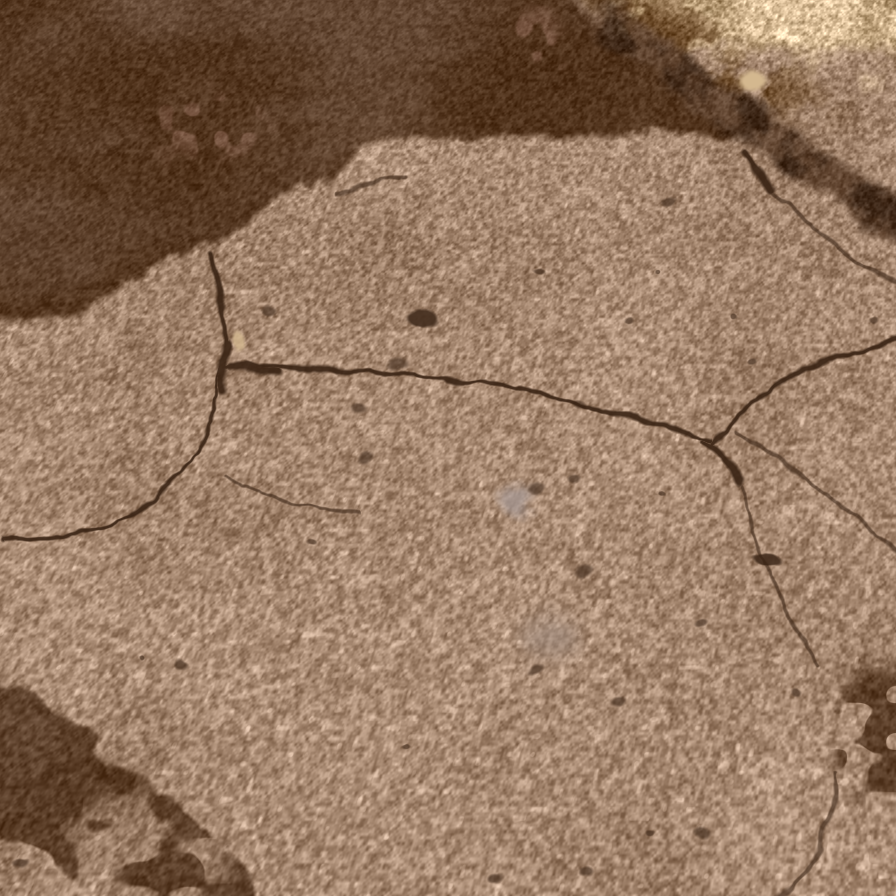
Give the GLSL for this texture, as a three.js fragment shader.

```glsl
// Weathered concrete slab: granular dry surface, a wet brown stain along the top,
// a dark gully at upper right, bowed hairline cracks, damp patches and specks.
// Built from value noise, noise-warped distance masks and layered mixes.

#define GRAIN_SCALE 150.0
#define GRAIN_CONTRAST 0.40
#define WET_CONTRAST 0.20
#define EDGE_ROUGHNESS 0.035
#define CRACK_ROUGHNESS 0.017
#define CRACK_SOFTNESS 0.0018
#define SPECK_GRID 21.0
#define DRY vec3(0.640, 0.522, 0.430)
#define WET vec3(0.310, 0.195, 0.105)
#define DAMP vec3(0.385, 0.275, 0.195)
#define CREVICE vec3(0.215, 0.130, 0.070)
#define SAND vec3(0.830, 0.720, 0.560)

varying vec2 vUv;

float hash(vec2 p) {
  vec3 q = fract(p.xyx * 0.1031);
  q += dot(q, q.yzx + 33.33);
  return fract((q.x + q.y) * q.z);
}

float noise(vec2 p) {
  vec2 i = floor(p), f = fract(p);
  f = f * f * (3.0 - 2.0 * f);
  return mix(mix(hash(i), hash(i + vec2(1, 0)), f.x),
             mix(hash(i + vec2(0, 1)), hash(i + vec2(1, 1)), f.x), f.y);
}

float fbm(vec2 p) {
  float sum = 0.0, amp = 0.5;
  for (int i = 0; i < 4; i++) {
    sum += amp * noise(p);
    p = mat2(1.6, 1.2, -1.2, 1.6) * p + 7.3;
    amp *= 0.5;
  }
  return sum / 0.9375;
}

// Coverage of a line from a to b, bowed sideways, with uneven width.
float crack(vec2 p, vec2 a, vec2 b, float bow, float halfWidth) {
  vec2 ab = b - a;
  float t = clamp(dot(p - a, ab) / dot(ab, ab), 0.0, 1.0);
  vec2 side = normalize(vec2(-ab.y, ab.x));
  float d = distance(p, a + ab * t + side * bow * 4.0 * t * (1.0 - t));
  float w = halfWidth * (0.4 + 1.2 * noise(p * 45.0));
  return 1.0 - smoothstep(w * 0.4, w + CRACK_SOFTNESS, d);
}

// Soft elliptical spot, 1 inside and 0 outside.
float spot(vec2 p, vec2 center, vec2 radius, float softness) {
  return 1.0 - smoothstep(1.0 - softness, 1.0 + softness, length((p - center) / radius));
}

void main() {
  vec2 p = vUv;
  vec2 warp = vec2(fbm(p * 26.0), fbm(p * 26.0 + 40.0)) - 0.5;
  vec2 rough = p + EDGE_ROUGHNESS * warp;
  vec2 jag = p + CRACK_ROUGHNESS * warp;

  // Grain, finer with distance up the slab
  vec2 ground = vec2(p.x - 0.5, p.y) * (1.0 + 0.35 * p.y);
  vec2 gq = vec2(ground.x * 1.25 - ground.y * 0.35, ground.y) * GRAIN_SCALE;
  float grain = 0.62 * noise(gq) + 0.38 * noise(gq * 1.9 + 17.0) - 0.5;
  float cloud = fbm(p * 7.0) - 0.5;
  vec3 color = DRY + grain * GRAIN_CONTRAST + cloud * 0.11;
  color += 0.13 * smoothstep(0.73, 0.95, noise(gq * 0.6 + 90.0)) * (1.0 - 0.5 * p.y);

  // Bluish paint traces and scattered dark specks
  color = mix(color, vec3(0.64, 0.59, 0.58), 0.7 * spot(rough, vec2(0.575, 0.445), vec2(0.014, 0.018), 0.6));
  color = mix(color, vec3(0.62, 0.55, 0.51), 0.5 * spot(rough, vec2(0.61, 0.29), vec2(0.03), 0.8));
  vec2 cell = floor(p * SPECK_GRID);
  vec2 center = 0.25 + 0.5 * vec2(hash(cell + 3.0), hash(cell + 8.0));
  float size = 0.05 + 0.09 * hash(cell + 21.0);
  float speck = spot(fract(jag * SPECK_GRID), center, vec2(size * 1.3, size), 0.4) * step(hash(cell), 0.10);
  speck = max(speck * 0.7, spot(jag, vec2(0.468, 0.645), vec2(0.017, 0.011), 0.2));
  speck = max(speck, spot(jag, vec2(0.857, 0.376), vec2(0.013, 0.008), 0.2));
  color = mix(color, CREVICE + 0.04, speck * 0.9);

  // Bright sand and brown litter beyond the gully
  float gully = (rough.y - 1.0 + (rough.x - 0.635) * 0.685) / 1.212;
  float litter = fbm(p * 32.0 + 5.0);
  float beyond = smoothstep(0.0, 0.02, gully);
  float sand = beyond * smoothstep(0.91, 0.96, rough.y + 0.08 * (litter - 0.5));
  color = mix(color, SAND + grain * 0.55 + (litter - 0.5) * 0.5, sand * 0.85);
  float stain = beyond * (1.0 - smoothstep(0.03, 0.10, gully)) * smoothstep(0.84, 0.91, p.y);
  color = mix(color, vec3(0.42, 0.29, 0.16) + grain * 0.3, stain * smoothstep(0.35, 0.58, litter));
  color = mix(color, SAND, spot(jag, vec2(0.842, 0.908), vec2(0.016, 0.012), 0.4));

  // Wet stain with a stepped, ragged shore
  float shore = 0.645 + 0.065 * smoothstep(0.06, 0.22, p.x)
    + 0.09 * smoothstep(0.20, 0.36, p.x) + 0.05 * smoothstep(0.36, 0.42, p.x);
  float wet = smoothstep(-0.006, 0.007, rough.y - shore) * (1.0 - smoothstep(-0.01, 0.012, gully));
  float dull = smoothstep(0.3, 0.7, fbm(p * vec2(5.0, 9.0) + 12.0) + 0.25 * (0.4 - p.x));
  vec3 wetColor = mix(WET, DAMP, dull) + grain * WET_CONTRAST + cloud * 0.08;
  float glint = spot(rough, vec2(0.23, 0.86), vec2(0.06, 0.035), 0.5)
    + spot(rough, vec2(0.60, 0.955), vec2(0.03, 0.035), 0.5);
  wetColor += vec3(0.16, 0.14, 0.15) * glint * smoothstep(0.48, 0.7, noise(p * 65.0));
  color = mix(color, wetColor, wet);

  // Gully bed
  float bed = (1.0 - smoothstep(0.012, 0.030, abs(gully))) * smoothstep(0.62, 0.70, p.x);
  color = mix(color, mix(CREVICE, DAMP, smoothstep(0.35, 0.7, litter)) + grain * 0.2, bed * 0.92);

  // Damp corner band with exposed stones, and blotches at lower right
  vec2 axis = vec2(0.18, -0.135), start = vec2(0.0, 0.165);
  float along = clamp(dot(rough - start, axis) / dot(axis, axis), -0.5, 1.2);
  float band = 1.0 - smoothstep(0.064, 0.072, distance(rough, start + axis * along));
  float stones = smoothstep(0.50, 0.60, noise(p * 38.0 + 4.0)) * spot(p, vec2(0.16, 0.04), vec2(0.09, 0.075), 0.3);
  float blotch = smoothstep(0.50, 0.60, noise(p * vec2(46.0, 58.0))) * spot(p, vec2(0.98, 0.18), vec2(0.05, 0.075), 0.3);
  float damp = max(band * (1.0 - 0.85 * stones), blotch);
  color = mix(color, mix(WET, DAMP, 0.4 + cloud) + grain * 0.22, damp * 0.95);

  // Main cracks, then faint hairlines
  float deep = crack(jag, vec2(0.232, 0.715), vec2(0.250, 0.58), 0.008, 0.0028);
  deep = max(deep, crack(jag, vec2(0.25, 0.60), vec2(0.0, 0.402), 0.075, 0.0022));
  deep = max(deep, crack(jag, vec2(0.255, 0.592), vec2(0.79, 0.51), 0.022, 0.0024));
  deep = max(deep, crack(jag, vec2(0.79, 0.505), vec2(1.0, 0.622), 0.020, 0.0027));
  deep = max(deep, crack(jag, vec2(0.253, 0.615), vec2(0.249, 0.565), 0.0, 0.0065));
  deep = max(deep, crack(jag, vec2(0.26, 0.592), vec2(0.31, 0.586), 0.0, 0.0045));
  deep = max(deep, crack(jag, vec2(0.78, 0.51), vec2(0.825, 0.465), 0.004, 0.0048));
  deep = max(deep, crack(jag, vec2(0.83, 0.83), vec2(0.86, 0.79), 0.0, 0.006));
  float fine = crack(jag, vec2(0.82, 0.52), vec2(1.0, 0.385), 0.004, 0.0019);
  fine = max(fine, crack(jag, vec2(0.85, 0.80), vec2(1.0, 0.69), -0.012, 0.0021));
  fine = max(fine, crack(jag, vec2(0.827, 0.46), vec2(0.91, 0.26), -0.008, 0.0013));
  fine = max(fine, crack(jag, vec2(0.25, 0.468), vec2(0.40, 0.43), -0.010, 0.0014));
  fine = max(fine, crack(jag, vec2(0.93, 0.14), vec2(0.87, 0.0), 0.018, 0.0025));
  fine = max(fine, crack(jag, vec2(0.38, 0.787), vec2(0.45, 0.80), 0.0, 0.0018));
  color = mix(color, CREVICE, max(deep * 0.9, fine * 0.6));
  color = mix(color, SAND, 0.8 * spot(jag, vec2(0.267, 0.618), vec2(0.007, 0.012), 0.4));

  gl_FragColor = vec4(clamp(color, 0.0, 1.0), 1.0);
}
```
